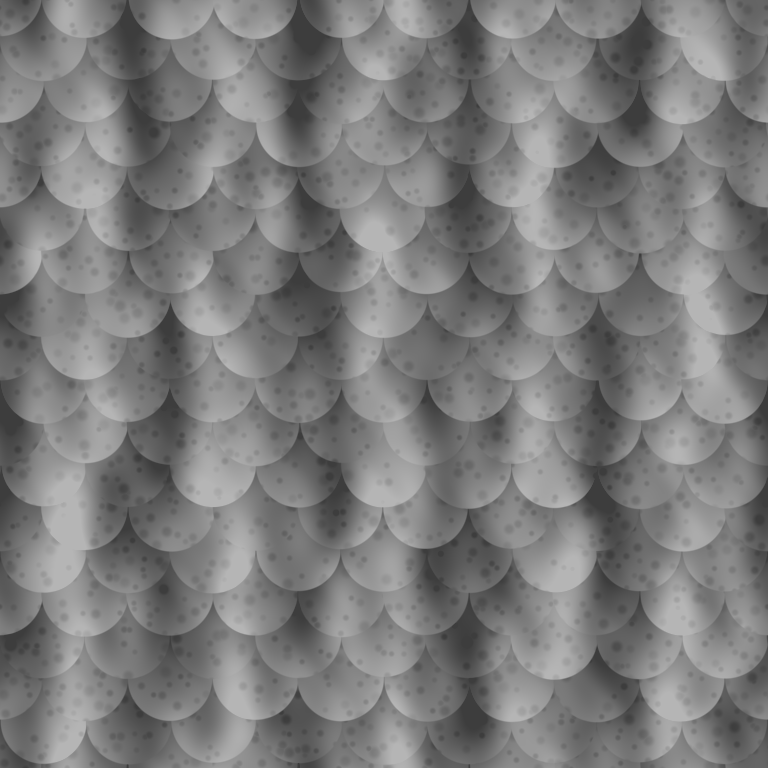
This pattern is drawn by a three.js fragment shader. Its source:

```glsl
varying vec2 vUv;

const float UNITS = 18.0;       // rows of scales; each scale is two units wide
const float TAU = 6.2831853;

vec3 hash3(vec3 p) {
  p = fract(p * vec3(0.1031, 0.1030, 0.0973));
  p += dot(p, p.yxz + 33.33);
  return fract((p.xxy + p.yxx) * p.zyx);
}

float wave(vec2 p, vec2 frequency, float phase) {
  return sin(TAU * (dot(p, frequency) + phase));
}

// Long vertical stains; whole frequencies wrap on the canvas
float streaks(vec2 uv) {
  float sway = 0.05 * wave(uv, vec2(1.0, 3.0), 0.2)
             + 0.04 * wave(uv, vec2(2.0, -5.0), 0.6);
  float tone = 0.62 * wave(uv, vec2(5.0, 0.0), 0.75 + sway);
  tone += 0.22 * wave(uv, vec2(9.0, 1.0), 0.3 - sway);
  tone += 0.16 * wave(uv, vec2(14.0, -1.0), 0.1 + 2.0 * sway);
  tone += 0.14 * wave(uv, vec2(3.0, 2.0), 0.55);
  tone += 0.16 * wave(uv, vec2(-7.0, 3.0), 0.8 + sway);
  tone += 0.14 * wave(uv, vec2(11.0, 5.0), 0.4 - sway);
  return tone;
}

// Soft upright blotches inside one scale
float clouds(vec2 p, float seed) {
  float bend = 0.15 * wave(p, vec2(0.2, 0.4), seed * 3.0);
  return 0.5 * wave(p, vec2(0.4, 0.1), seed * 7.0 + bend)
       + 0.3 * wave(p, vec2(-0.6, 0.35), seed * 11.0 - bend)
       + 0.2 * wave(p, vec2(0.9, 0.3), seed * 5.0 + 2.0 * bend);
}

// Cellular speckles of mixed size and strength
float speckles(vec2 p, float seed, float density) {
  vec2 cell = floor(p);
  float dark = 0.0;
  for (int y = -1; y <= 1; y++) {
    for (int x = -1; x <= 1; x++) {
      vec2 id = cell + vec2(float(x), float(y));
      vec3 place = hash3(vec3(id + 40.0, seed * 91.0 + 3.0));
      vec3 look = hash3(vec3(id + 71.0, seed * 57.0 + 9.0));
      float radius = mix(0.22, 0.48, look.x * look.x);
      float d = length(p - id - place.xy);
      float spot = 1.0 - smoothstep(radius * 0.3, radius * 1.15, d);
      dark = max(dark, spot * mix(0.4, 1.0, look.y) * step(place.z, density));
    }
  }
  return dark;
}

// Rounded tip below the centre, straight sides above it
float scaleDistance(vec2 p, float radius) {
  return length(vec2(p.x, min(p.y, 0.0))) - radius;
}

float scaleTone(vec2 p, vec3 trait, float stain) {
  float tone = 0.492 - 0.118 * (p.y + 0.28);
  tone += 0.19 * stain + 0.13 * (trait.x - 0.5);
  tone += 0.045 * clouds(p, trait.y);
  float dots = speckles(p * 2.8, trait.z, mix(0.5, 0.95, trait.y));
  return tone - 0.08 * dots;
}

void main() {
  vec2 p = vUv * UNITS - vec2(0.0, 0.117);
  float stain = streaks(vUv);
  float baseRow = floor(p.y);
  float tone = 0.3;

  // Upper rows hang over lower rows
  for (int k = -1; k <= 2; k++) {
    float row = baseRow + float(k);
    float odd = mod(row, 2.0);
    float left = 2.0 * floor((p.x - odd) * 0.5) + odd;
    for (int i = 0; i < 2; i++) {
      vec2 center = vec2(left + 2.0 * float(i), row);
      vec2 id = mod(center, UNITS);
      vec3 trait = hash3(vec3(id + 5.0, 17.0));
      vec3 shift = hash3(vec3(id + 23.0, 41.0)) - 0.5;
      vec2 local = p - center - 0.06 * shift.xy;
      float d = scaleDistance(local, 1.01 + 0.04 * shift.z);
      float cover = 1.0 - smoothstep(-0.022, 0.022, d);
      if (cover > 0.0) {
        tone = mix(tone, scaleTone(local, trait, stain), cover);
      }
    }
  }
  gl_FragColor = vec4(vec3(clamp(tone, 0.24, 0.71)), 1.0);
}
```
